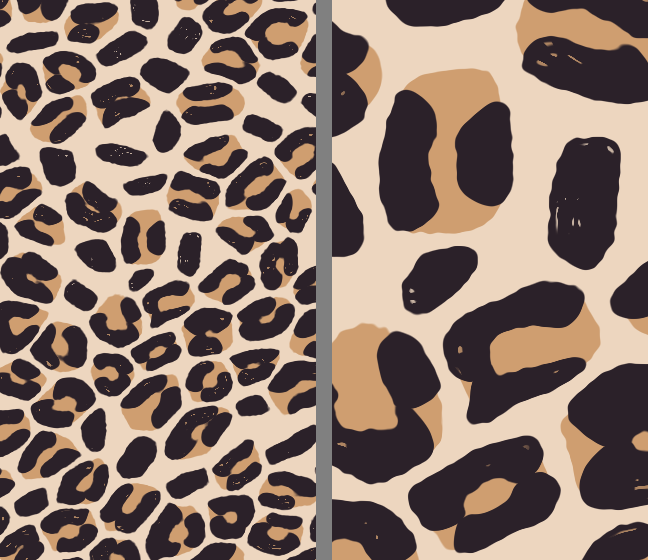
Left, the full canvas; right, a detail of the centre.
Write a WebGL 1 fragment shader that draws this pattern.

```glsl
precision highp float;
// Leopard print: inked rosettes with tan hearts and small solid spots on cream.
uniform vec2 u_resolution;

const float PI = 3.14159265;
const vec2 CELL = vec2(0.166, 0.146);
const float SHARPNESS = 100.0;  // higher means more angular spots

vec3 hash3(vec2 p) {
  vec3 q = fract(p.xyx * vec3(0.1031, 0.1030, 0.0973));
  q += dot(q, q.yxz + 33.33);
  return fract((q.xxy + q.yzz) * q.zyx);
}

float noise(vec2 p) {
  vec2 i = floor(p), f = fract(p);
  f = f * f * (3.0 - 2.0 * f);
  return mix(mix(hash3(i).x, hash3(i + vec2(1, 0)).x, f.x),
             mix(hash3(i + vec2(0, 1)).x, hash3(i + vec2(1, 1)).x, f.x), f.y);
}

bool isSmall(vec2 id) { return hash3(id + 71.0).x < 0.27; }

// Spot centre on a jittered, staggered grid (xy) and its claim on space (z).
vec3 spot(vec2 id) {
  vec3 h = hash3(id + 17.0);
  vec2 c = id + 0.5 + (h.xy - 0.5) * 0.38 + vec2(0.5 * mod(id.y, 2.0), 0.0);
  return vec3(c * CELL, isSmall(id) ? 0.0 : 0.004 + 0.004 * h.z);
}

// Rounded brush stroke that follows the rim around a given angle.
float rimStroke(float angle, float middle, float halfArc, float r, float depth, float w) {
  float turn = abs(mod(angle - middle + PI, 2.0 * PI) - PI);
  return length(vec2(max(turn - halfArc, 0.0) * r, depth - w)) - w;
}

void main() {
  float px = 1.0 / u_resolution.x;
  vec2 uv = gl_FragCoord.xy * px;

  // Tilt and stretch the plane, then bend it gently.
  vec2 p = mat2(0.92, -0.39, 0.39, 0.92) * uv * vec2(0.90, 1.10) + 3.0;
  p += 0.022 * (vec2(noise(uv * 7.0), noise(uv * 7.0 + 40.0)) - 0.5);
  p += 0.010 * (vec2(noise(uv * 21.0 + 9.0), noise(uv * 21.0 + 70.0)) - 0.5);

  // Find the spot that owns this point.
  vec2 base = floor(p / CELL), id = base;
  float best = 1e3;
  for (float j = -2.0; j <= 2.0; j++)
    for (float i = -2.0; i <= 2.0; i++) {
      vec3 s = spot(base + vec2(i, j));
      float power = dot(p - s.xy, p - s.xy) - s.z;
      if (power < best) { best = power; id = base + vec2(i, j); }
    }
  vec3 own = spot(id), shape = hash3(id + 5.0), arcs = hash3(id + 131.0);
  vec2 q = p - own.xy;
  bool small = isSmall(id);

  // Flatten the spot across its long axis.
  float axis = (shape.x - 0.5) * 2.8;
  float halfWidth = small ? 0.036 + 0.020 * shape.y : 0.067 + 0.038 * shape.y;
  float across = abs(dot(q, vec2(-sin(axis), cos(axis))));
  float sum = exp(SHARPNESS * (across - halfWidth));
  float centreSum = exp(-SHARPNESS * halfWidth);

  // Smooth distance to the borders with all neighbours, here and at the centre.
  for (float j = -2.0; j <= 2.0; j++)
    for (float i = -2.0; i <= 2.0; i++) {
      if (abs(i) + abs(j) < 0.5) continue;
      vec3 s = spot(id + vec2(i, j));
      vec2 gap = s.xy - own.xy;
      float len = length(gap);
      float border = 0.5 * (len + (own.z - s.z) / len);
      sum += exp(SHARPNESS * (dot(q, gap) / len - border));
      centreSum += exp(-SHARPNESS * border);
    }
  float depth = -log(sum) / SHARPNESS - 0.009;
  float core = max(-log(centreSum) / SHARPNESS - 0.009, 0.012);
  depth += 0.0026 * (noise(uv * 110.0) - 0.5) + 0.004 * (noise(uv * 45.0) - 0.5);

  // Two unequal strokes on opposite long sides; small spots are solid.
  float angle = atan(q.y, q.x), r = length(q);
  float w = core * (0.36 + 0.08 * shape.z) * (0.84 + 0.32 * noise(uv * 16.0));
  float side = axis + (arcs.z < 0.5 ? 0.5 : -0.5) * PI;
  float ink = min(
    rimStroke(angle, side, 0.80 + 0.7 * arcs.x, r, depth, w),
    rimStroke(angle, side + PI + 0.6 * (arcs.x - 0.5), 0.45 + 0.6 * arcs.y, r, depth, w));
  ink = (small ? -depth : ink) - 0.003;

  // Sparse dry-brush scratches along the strokes.
  float scratch = smoothstep(0.82, 0.90, noise(vec2(angle * 4.0 + id.x * 7.0, depth * 230.0)))
                * smoothstep(0.72, 0.77, noise(uv * 24.0 + 90.0))
                * smoothstep(0.005, 0.008, -ink);

  vec3 cream = vec3(0.93, 0.84, 0.75);
  vec3 ochre = vec3(0.81, 0.62, 0.44);
  vec3 black = vec3(0.17, 0.13, 0.16);
  float edge = 0.7 * px;
  float heart = small ? 0.0 : smoothstep(-edge, edge, depth - 0.002);
  vec3 color = mix(cream, ochre, heart);
  float inked = 1.0 - smoothstep(-edge, edge, ink);
  color = mix(color, black, inked * (1.0 - 0.8 * scratch));
  gl_FragColor = vec4(color, 1.0);
}
```
